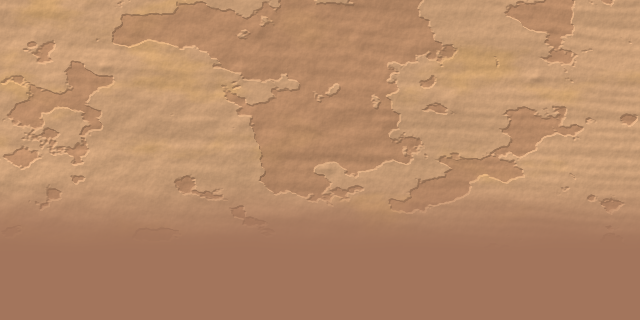
Write a Shadertoy shader that draws this texture.

```glsl
// Weathered ochre plaster with peeled patches, fading into a plain brown base.
#define BASE_COLOR vec3(0.640, 0.460, 0.360)
#define UNDERCOAT vec3(0.708, 0.530, 0.395)
#define TOPCOAT vec3(0.768, 0.602, 0.455)
#define OCHRE vec3(0.805, 0.625, 0.405)
#define LIGHT_DIR vec2(-0.55, 0.83)
#define LIGHT_STEP 0.005
#define RELIEF 4.2
#define COAT_DEPTH 0.009
#define FADE_LOW 0.21
#define FADE_HIGH 0.47

const int PATCHES = 11;
const int LUMPS = 12;

// Peeled areas: centre, radii
const vec4 patches[PATCHES] = vec4[](
    vec4(1.02, 0.76, 0.25, 0.22), vec4(0.58, 0.90, 0.27, 0.08),
    vec4(0.90, 0.53, 0.12, 0.12), vec4(1.14, 0.57, 0.16, 0.08),
    vec4(1.73, 0.96, 0.13, 0.05), vec4(1.64, 0.58, 0.07, 0.09),
    vec4(1.53, 0.47, 0.11, 0.04), vec4(0.10, 0.57, 0.07, 0.12),
    vec4(0.24, 0.73, 0.08, 0.07), vec4(1.36, 0.40, 0.07, 0.06),
    vec4(1.20, 0.91, 0.15, 0.12));

// Raised blobs: centre, radius
const vec3 lumps[LUMPS] = vec3[](
    vec3(0.81, 0.91, 0.035), vec3(0.98, 0.90, 0.034),
    vec3(0.33, 0.80, 0.024), vec3(0.42, 0.90, 0.028),
    vec3(1.41, 0.67, 0.034), vec3(1.67, 0.76, 0.025),
    vec3(1.20, 0.61, 0.030), vec3(0.96, 0.61, 0.040),
    vec3(0.25, 0.51, 0.030), vec3(1.02, 0.48, 0.024),
    vec3(0.75, 0.77, 0.027), vec3(1.12, 0.87, 0.028));

vec2 hashGradient(vec2 cell) {
    vec3 q = fract(cell.xyx * vec3(0.1031, 0.1030, 0.0973));
    q += dot(q, q.yzx + 33.33);
    float angle = 6.2832 * fract((q.x + q.y) * q.z);
    return vec2(cos(angle), sin(angle));
}

float gradientNoise(vec2 p) {
    vec2 i = floor(p), f = p - i;
    vec2 u = f * f * f * (f * (f * 6.0 - 15.0) + 10.0);
    vec2 o = vec2(0.0, 1.0);
    float a = dot(hashGradient(i), f);
    float b = dot(hashGradient(i + o.yx), f - o.yx);
    float c = dot(hashGradient(i + o.xy), f - o.xy);
    float d = dot(hashGradient(i + o.yy), f - o.yy);
    return mix(mix(a, b, u.x), mix(c, d, u.x), u.y);
}

float fbm(vec2 p) {
    float sum = 0.0, amplitude = 0.6;
    for (int i = 0; i < 5; i++) {
        sum += amplitude * gradientNoise(p);
        p = mat2(1.6, 1.2, -1.2, 1.6) * p + 7.3;
        amplitude *= 0.5;
    }
    return sum;
}

// 1 where the top coat remains, 0 where it has peeled
float topCoat(vec2 p) {
    float cover = 0.30 + 1.15 * fbm(p * vec2(6.0, 9.0));
    for (int i = 0; i < PATCHES; i++) {
        vec2 q = (p - patches[i].xy) / patches[i].zw;
        cover -= 0.62 * exp(-dot(q, q));
    }
    return smoothstep(-0.035, 0.035, cover);
}

// Surface height: coat edges, blobs, trowel strokes and grain
float height(vec2 p, float coat) {
    float h = COAT_DEPTH * coat;
    vec2 ragged = p + 0.012 * vec2(gradientNoise(p * 28.0), gradientNoise(p * 28.0 + 40.0));
    for (int i = 0; i < LUMPS; i++) {
        vec2 q = (ragged - lumps[i].xy) / lumps[i].z;
        h += 0.010 * exp(-1.6 * dot(q, q));
    }
    float strokeZone = mix(0.5, 1.0, smoothstep(1.15, 1.6, p.x));
    float drift = p.y + 0.05 * p.x + 0.02 * gradientNoise(p * 3.0);
    h += 0.008 * strokeZone * gradientNoise(vec2(p.x * 2.5, drift * 34.0));
    float lumpZone = 1.0 - 0.6 * smoothstep(1.1, 1.5, p.x);
    h += 0.011 * lumpZone * gradientNoise(p * vec2(13.0, 17.0) + 5.0);
    return h + 0.004 * fbm(p * 34.0);
}

void mainImage(out vec4 fragColor, in vec2 fragCoord) {
    vec2 p = fragCoord / iResolution.y;
    p.x *= 2.0 * iResolution.y / iResolution.x;

    // Directional relief
    vec2 lit = p + LIGHT_DIR * LIGHT_STEP;
    float coat = topCoat(p);
    float slope = (height(p, coat) - height(lit, topCoat(lit))) / LIGHT_STEP;
    float shade = RELIEF * 0.045 * clamp(slope, -0.9, 0.8);

    // Coats, warm stains and broad tonal drift
    vec3 color = mix(UNDERCOAT, TOPCOAT, coat);
    float stain = smoothstep(0.05, 0.38, fbm(p * vec2(3.0, 6.0) + 19.0));
    color = mix(color, OCHRE, stain * (0.2 + 0.4 * coat));
    color *= 1.0 + 0.07 * gradientNoise(p * vec2(2.0, 9.0) + 3.0);
    color *= 1.0 + 0.025 * smoothstep(0.35, 0.9, abs(p.x - 1.0));
    color *= 1.0 + shade;
    color *= 1.0 + 0.03 * gradientNoise(p * 75.0);

    // Soft descent into the base
    float edge = p.y + 0.03 * gradientNoise(p * vec2(3.0, 8.0));
    color = mix(BASE_COLOR, color, smoothstep(FADE_LOW, FADE_HIGH, edge));
    fragColor = vec4(clamp(color, 0.0, 1.0), 1.0);
}
```
